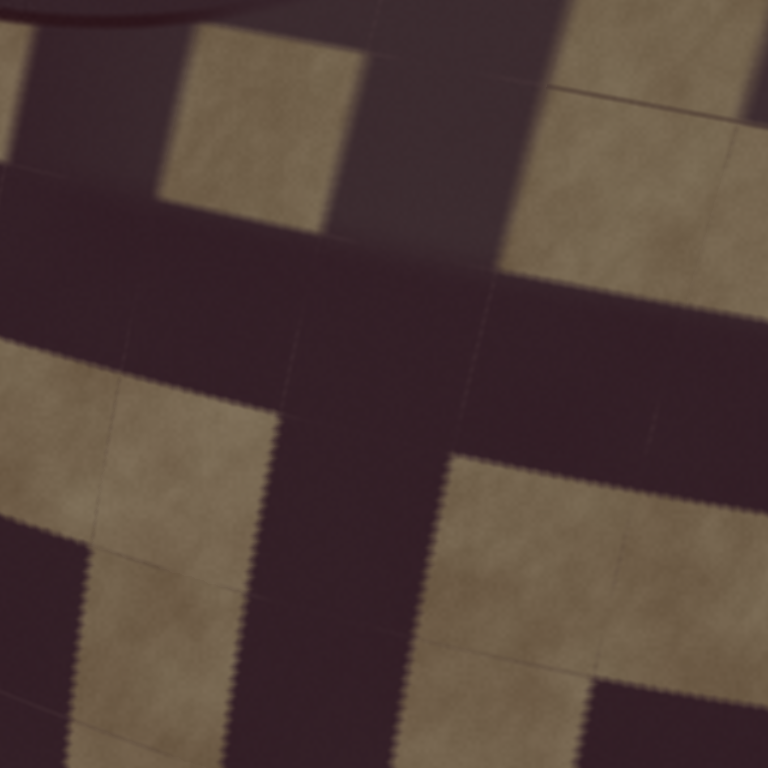
This texture is drawn by a WebGL 2 fragment shader. Its source:

```glsl
#version 300 es
precision highp float;

uniform vec2 u_resolution;
out vec4 outColor;

const vec3 DARK = vec3(0.198, 0.117, 0.148);
const vec3 DARK_HAZY = vec3(0.238, 0.175, 0.190);
const vec3 LIGHT_WARM = vec3(0.437, 0.365, 0.282);
const vec3 LIGHT_PALE = vec3(0.484, 0.425, 0.335);
const vec3 GROUT_ON_LIGHT = vec3(0.33, 0.26, 0.22);
const vec3 GROUT_ON_DARK = vec3(0.31, 0.23, 0.24);
const vec3 RIM_COLOR = vec3(0.165, 0.07, 0.09);
const float GROUT_WIDTH = 0.013;    // in tiles
const float TOOTH_PITCH = 0.0155;   // serration along the edges
const float TOOTH_DEPTH = 0.0042;
const float TILE_VARIATION = 0.02;
const float MOTTLE = 0.075;
const float GRAIN = 0.018;

float hash(vec2 p) {
  return fract(sin(dot(p, vec2(12.9898, 78.233))) * 43758.5453);
}

float noise(vec2 p) {
  vec2 i = floor(p), f = fract(p);
  f = f * f * (3.0 - 2.0 * f);
  return mix(mix(hash(i), hash(i + vec2(1, 0)), f.x),
             mix(hash(i + vec2(0, 1)), hash(i + vec2(1, 1)), f.x), f.y);
}

float fbm(vec2 p) {
  float sum = 0.0, amp = 0.5;
  for (int k = 0; k < 4; k++) {
    sum += amp * noise(p);
    p = p * 2.03 + 7.1;
    amp *= 0.5;
  }
  return sum;
}

// Bowed, receding floor: canvas point (y down) to tile coordinates.
vec2 toTiles(vec2 p) {
  float nearBend = max(p.y - 0.45, 0.0);
  float bow = 0.052 * (p.y - 0.5) * (p.y - 0.5) - 0.007
            + 0.055 * nearBend * nearBend * (1.0 - p.x);
  float run = p.x - bow + 0.195 * p.y - 0.259;
  float pitch = 0.2214 - 0.024 * p.y;
  float growth = 0.0091;
  float u = (sqrt(pitch * pitch + 4.0 * growth * run) - pitch) / (2.0 * growth);
  float v = (p.y + 0.0195 - 0.185 * p.x)
          / (0.230 + 0.022 * p.x + 0.033 * p.x * (1.0 - p.x));
  return vec2(u, v);
}

// Key pattern: 1 for a light tile, 0 for a dark one.
float isLight(vec2 cell) {
  float fromAxis = abs(cell.x - 1.0);
  bool light = false;
  if (cell.y > 2.5) light = fromAxis == 1.0;
  else if (cell.y == 2.0) light = fromAxis > 0.5;
  else if (cell.y == 0.0) light = mod(cell.x, 2.0) == 0.0 || cell.x == 3.0;
  else if (cell.y == -1.0) light = cell.x == 2.0;
  return float(light);
}

// Blends the four nearest tiles across softened edges.
float softPattern(vec2 t, vec2 blur) {
  vec2 base = floor(t - 0.5);
  vec2 f = smoothstep(0.5 - blur, 0.5 + blur, fract(t - 0.5));
  return mix(mix(isLight(base), isLight(base + vec2(1, 0)), f.x),
             mix(isLight(base + vec2(0, 1)), isLight(base + vec2(1, 1)), f.x), f.y);
}

vec2 teeth(vec2 p) {
  return abs(fract(p.yx / TOOTH_PITCH) - 0.5) - 0.25;
}

void main() {
  vec2 p = gl_FragCoord.xy / u_resolution;
  p.y = 1.0 - p.y;

  // Tile layout with serrated, blurred edges
  float serration = TOOTH_DEPTH * mix(0.2, 1.0, smoothstep(0.2, 0.6, p.y));
  vec2 tile = toTiles(p + serration * teeth(p) * vec2(2.0, 1.0));
  vec2 blur = mix(vec2(0.075, 0.036), vec2(0.042, 0.030), smoothstep(0.1, 0.5, p.y));
  float light = softPattern(tile, blur);

  // Surface tones: haze toward the far end, stains and streaks
  float haze = (1.0 - smoothstep(0.85, 1.15, tile.y)) * smoothstep(0.0, 0.5, p.x + 0.15);
  float stain = fbm(p * 9.0) - 0.47;
  float streak = noise(mat2(0.8, -0.6, 0.6, 0.8) * p * vec2(60.0, 34.0)) - 0.5;
  float pale = clamp(0.47 + 0.3 * (p.x - p.y) + 1.6 * stain, 0.0, 1.0);
  vec3 darkTone = mix(DARK, DARK_HAZY, 0.85 * haze + 0.14 * noise(p * 7.0));
  vec3 lightTone = mix(LIGHT_WARM, LIGHT_PALE, pale);
  lightTone += MOTTLE * (0.4 * stain + 0.35 * streak);
  lightTone += TILE_VARIATION * (hash(floor(tile)) - 0.5);

  // Worn grout lines, faint and broken
  vec2 joint = abs(fract(toTiles(p) + 0.5) - 0.5);
  vec2 line = 1.0 - smoothstep(0.0, 2.0 * GROUT_WIDTH, joint);
  float wear = smoothstep(0.35, 0.8, noise(p * 16.0 + 3.0));
  float dashes = 0.65 + 1.4 * teeth(p).x;
  float grout = max(line.x * dashes, line.y) * mix(0.06, 0.6, wear);
  float farJoint = line.y * step(tile.y, 0.5) * step(2.0, tile.x);
  lightTone = mix(lightTone, GROUT_ON_LIGHT, max(0.5 * grout, 0.75 * farJoint));
  darkTone = mix(darkTone, GROUT_ON_DARK, 0.4 * grout);
  vec3 color = mix(darkTone, lightTone, light);

  // Curved dark rim at the far corner
  float rim = p.y - (0.018 + 0.15 * p.x - 0.54 * p.x * p.x);
  color = mix(color, mix(DARK, DARK_HAZY, 0.4), 1.0 - smoothstep(-0.004, 0.016, rim));
  float rimFade = 1.0 - smoothstep(0.18, 0.36, p.x);
  color = mix(color, RIM_COLOR, 0.8 * rimFade * (1.0 - smoothstep(0.002, 0.014, abs(rim))));

  // Fine grain
  color += GRAIN * (noise(p * 180.0) - 0.5) * mix(0.4, 1.0, light);
  outColor = vec4(color, 1.0);
}
```
